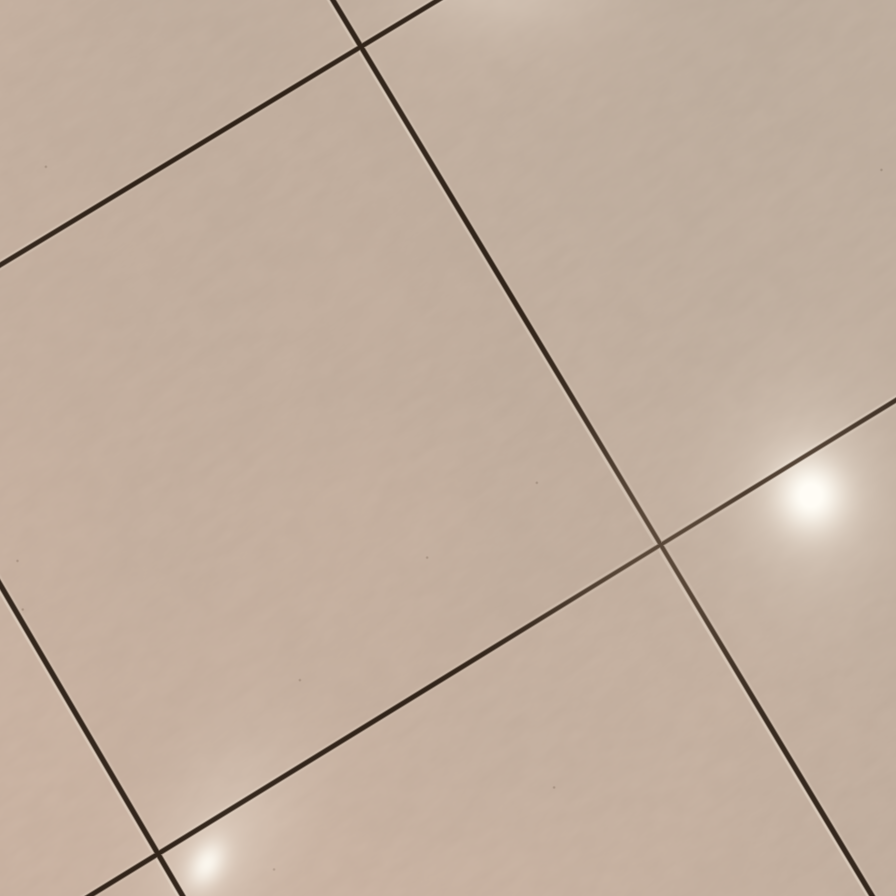
Write a WebGL 1 fragment shader that draws this texture.

```glsl
precision highp float;
// Glossy beige floor tiles seen at a slant: a rotated grid with slight perspective,
// thin dark joints with pale bevelled lips, and soft lamp reflections.
// Fine directional noise and a few specks roughen the glaze.

uniform vec2 u_resolution;

float hash(vec2 p) {
  return fract(sin(dot(p, vec2(127.1, 311.7))) * 4375.85);
}

float noise(vec2 p) {
  vec2 i = floor(p), f = fract(p);
  f = f * f * (3.0 - 2.0 * f);
  return mix(mix(hash(i), hash(i + vec2(1.0, 0.0)), f.x),
             mix(hash(i + vec2(0.0, 1.0)), hash(i + vec2(1.0, 1.0)), f.x), f.y);
}

float fbm(vec2 p) {
  float sum = 0.0, amp = 0.5;
  for (int i = 0; i < 4; i++) {
    sum += amp * noise(p);
    p = p * 2.03 + 17.3;
    amp *= 0.5;
  }
  return sum;
}

// Squared-falloff glow, stretched along its own axes
float glow(vec2 p, vec2 radius) {
  p /= radius;
  return exp(-dot(p, p));
}

// Strip of a given half width around zero, with soft edges
float strip(float d, float halfWidth, float blur) {
  return 1.0 - smoothstep(halfWidth - blur, halfWidth + blur, abs(d));
}

void main() {
  vec2 uv = gl_FragCoord.xy / u_resolution;
  float blur = max(0.0013, 0.8 / u_resolution.y);

  // Tile coordinates: whole numbers lie on the joints
  vec2 p = uv - vec2(0.7375, 0.392);
  vec2 cell = vec2(dot(p, vec2(1.31, 0.7885)), dot(p, vec2(-0.798, 1.298)))
            / (1.0 - 0.0206 * p.y);
  vec2 tile = floor(cell);
  vec2 toJoint = (cell - floor(cell + 0.5)) / 1.526;

  // Glaze: pinker at lower left, greyer at upper right
  float slope = clamp(0.5 * (uv.x + uv.y), 0.0, 1.0);
  vec3 color = mix(vec3(0.79, 0.698, 0.632), vec3(0.735, 0.672, 0.612), slope);
  color += 0.012 * (hash(tile + 3.7) - 0.5);
  color += vec3(0.022, 0.014, 0.012) * (fbm(uv * 5.0) - 0.47);
  vec2 grain = vec2(dot(uv, vec2(0.8, 0.6)), dot(uv, vec2(-0.6, 0.8)));
  color += 0.022 * (fbm(grain * vec2(45.0, 95.0)) - 0.47);

  // Sparse dark specks
  vec2 speckCell = floor(uv * 14.0);
  vec2 speckAt = 0.2 + 0.6 * vec2(hash(speckCell + 5.1), hash(speckCell + 9.4));
  float speck = strip(length(fract(uv * 14.0) - speckAt) / 14.0, 0.0012, blur);
  color -= 0.12 * speck * step(0.965, hash(speckCell + 1.9));

  // Pale lips beside the joints, stronger on the left and upper sides
  float wear = 0.55 + 0.45 * noise(cell * 6.0);
  float lip = max(strip(toJoint.x + 0.0042, 0.0017, blur),
                  0.6 * strip(toJoint.y - 0.0040, 0.0013, blur));
  lip = max(lip, 0.4 * max(strip(toJoint.x - 0.0042, 0.0014, blur),
                           strip(toJoint.y + 0.0040, 0.0014, blur)));
  color = mix(color, vec3(0.89, 0.84, 0.78), 0.75 * lip * wear);

  // Lamp reflections: broad halo plus bright core
  vec2 lamp = uv - vec2(0.905, 0.447);
  vec2 lowLamp = uv - vec2(0.231, 0.036);
  vec2 tilted = vec2(dot(lowLamp, vec2(0.87, -0.5)), dot(lowLamp, vec2(0.5, 0.87)));
  float halo = 0.30 * glow(lamp, vec2(0.10, 0.12))
             + 0.42 * glow(lamp, vec2(0.052, 0.055))
             + 0.26 * glow(tilted - vec2(0.0, 0.03), vec2(0.07, 0.12))
             + 0.25 * glow(tilted, vec2(0.032, 0.045))
             + 0.28 * glow(uv - vec2(0.56, 1.02), vec2(0.11, 0.06));
  float core = glow(lamp, vec2(0.031, 0.033)) + 0.75 * glow(tilted, vec2(0.017, 0.026));
  color = mix(color, vec3(0.96, 0.92, 0.87), min(halo, 1.0));
  color = mix(color, vec3(1.0, 0.99, 0.96), min(core * 1.15, 1.0));

  // Dark joints, thinner and browner around the central crossing and the lamp
  float faded = max(glow(p, vec2(0.16)), 0.8 * glow(lamp, vec2(0.14)));
  float halfWidth = 0.0029 - 0.0005 * faded;
  float joint = max(strip(toJoint.x, halfWidth, blur),
                    strip(toJoint.y, halfWidth - 0.0002, blur));
  vec3 jointColor = mix(vec3(0.17, 0.12, 0.08), vec3(0.34, 0.27, 0.21), faded);
  color = mix(color, jointColor + 0.05 * (wear - 0.7), 0.96 * joint);

  gl_FragColor = vec4(clamp(color, 0.0, 1.0), 1.0);
}
```
